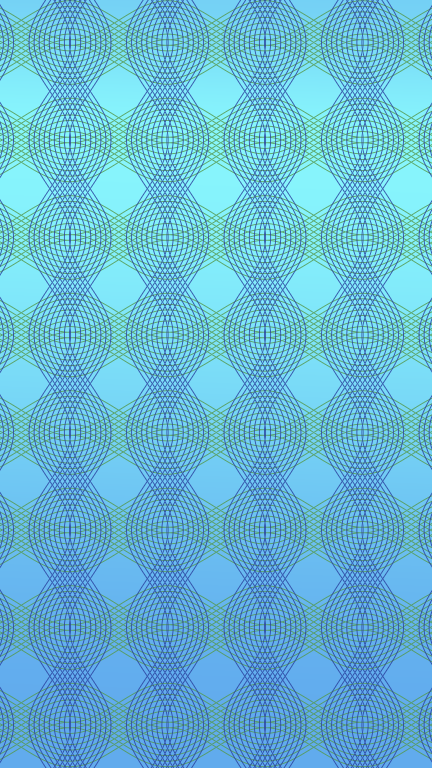
Give the GLSL for this pattern, as a Shadertoy shader.

```glsl
// Crossing bundles of blue and green sine lines woven over a cyan to blue gradient.

const float PI = 3.14159265;

// Exact box coverage of a thin line at distance d, for a pixel of size px.
float lineCoverage(float d, float halfWidth, float px) {
    return clamp((d + halfWidth) / px + 0.5, 0.0, 1.0)
         - clamp((d - halfWidth) / px + 0.5, 0.0, 1.0);
}

// Two mirrored bundles of nine parallel waves running along q.y, one pair per unit of q.x.
float waveBundle(vec2 q, float amplitude, float spread, float px) {
    q.x = fract(q.x + 0.5) - 0.5;
    float slope = amplitude * PI * sin(PI * q.y);
    float spacing = spread / 4.0;
    float ink = 0.0;
    for (float side = -1.0; side < 2.0; side += 2.0) {
        float offset = q.x - side * amplitude * cos(PI * q.y);
        float nearest = clamp(round(offset / spacing), -4.0, 4.0) * spacing;
        float d = abs(offset - nearest) / sqrt(1.0 + slope * slope);
        ink = max(ink, lineCoverage(d, 0.0046, px));
    }
    return ink;
}

// Soft vertical gradient, brightest in the upper part and slightly tilted.
vec3 background(vec2 uv) {
    float h = uv.y + 0.02 * (uv.x - 0.5);
    float glow = smoothstep(0.03, 0.82, h) * (1.0 - 0.5 * smoothstep(0.82, 1.02, h));
    return mix(vec3(0.38, 0.67, 0.93), vec3(0.53, 0.96, 0.99), glow);
}

void mainImage(out vec4 fragColor, in vec2 fragCoord) {
    // One unit is one repeat; the origin sits at the middle of a lens.
    float repeatSize = 0.2257 * iResolution.x;
    vec2 q = fragCoord / repeatSize - vec2(0.718, 0.441);
    float px = 1.0 / repeatSize;

    vec3 color = background(fragCoord / iResolution.xy);

    // Green waves run across, blue waves run down over them.
    float green = waveBundle(q.yx, 0.20, 0.228, px);
    float blue = waveBundle(q, 0.213, 0.207, px);
    color = mix(color, vec3(0.33, 0.60, 0.30), 0.88 * green);
    color = mix(color, vec3(0.16, 0.25, 0.62), 0.88 * blue);

    fragColor = vec4(color, 1.0);
}
```
